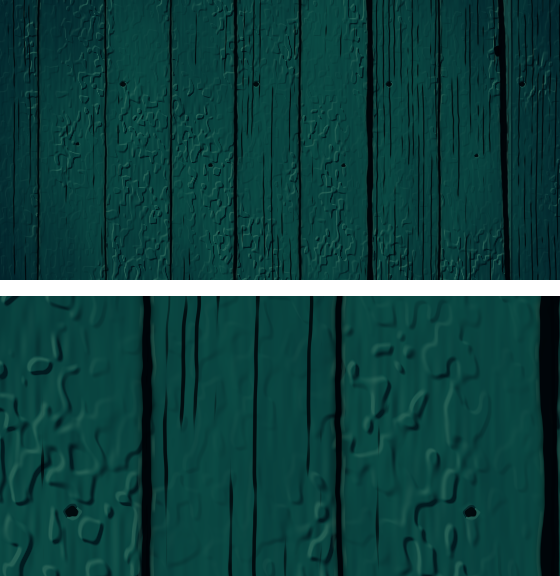
Top: the whole. Bottom: its middle third, enlarged.
This texture is drawn by a Shadertoy shader. Its source:

```glsl
// Weathered vertical planks in dark teal paint, with seams, cracks, flakes and nail holes.

const vec3 PAINT  = vec3(0.035, 0.268, 0.252);
const vec3 DEEP   = vec3(0.005, 0.140, 0.170);
const vec3 RIDGE  = vec3(0.170, 0.400, 0.350);
const vec3 SHADOW = vec3(0.000, 0.075, 0.100);
const vec3 GAP    = vec3(0.000, 0.012, 0.028);

// Lengths are in canvas heights.
const float PITCH = 0.2375;
const float FIRST_SEAM = 0.138;
const float SEAM_SHIFT[8] = float[8](0.0, 0.002, -0.004, -0.010, -0.017, -0.005, 0.005, 0.0);
const float SEAM_HALF[8] = float[8](0.0026, 0.0022, 0.0028, 0.0052, 0.0034, 0.0092, 0.0030, 0.0095);
const float CRACKING[9] = float[9](0.7, 0.1, 0.05, 0.15, 0.6, 0.1, 0.8, 0.6, 0.8);

float hash(vec2 p) {
    return fract(sin(dot(p, vec2(127.1, 311.7))) * 43758.5453);
}

float noise(vec2 p) {
    vec2 i = floor(p), f = fract(p);
    f = f * f * (3.0 - 2.0 * f);
    return mix(mix(hash(i), hash(i + vec2(1, 0)), f.x),
               mix(hash(i + vec2(0, 1)), hash(i + vec2(1, 1)), f.x), f.y);
}

// Coverage of a shape from its signed distance, softened by one pixel.
float cover(float dist, float px) {
    return smoothstep(0.7 * px, -0.7 * px, dist);
}

float seamX(float k, float y) {
    int i = int(clamp(k, 0.0, 7.0));
    float wobble = 0.005 * (noise(vec2(y * 7.0, k * 5.0)) - 0.5)
                 + 0.002 * (noise(vec2(y * 60.0, k * 9.0)) - 0.5);
    float lean = i == 7 ? 0.026 * (0.5 - y) : 0.0;
    return FIRST_SEAM + k * PITCH + SEAM_SHIFT[i] + wobble + lean;
}

// Height of the brushed and flaking paint.
float relief(vec2 p) {
    vec2 q = p + 0.014 * vec2(noise(p * 32.0), noise(p * 32.0 + 7.0));
    float flakes = smoothstep(0.48, 0.72, noise(q * vec2(80.0, 46.0)));
    return flakes + 0.5 * noise(p * vec2(120.0, 28.0));
}

// Broken vertical cracks, one candidate per narrow column.
float cracks(vec2 p, float amount, float px) {
    float bend = 0.012 * noise(vec2(p.x * 5.0, p.y * 4.0)) + 0.003 * noise(p * vec2(20.0, 35.0));
    float column = (p.x + bend) / 0.021;
    float cell = floor(column);
    float dist = abs(fract(column) - mix(0.25, 0.75, hash(vec2(cell, 3.0)))) * 0.021;
    float run = noise(vec2(cell * 7.3, p.y * 3.5)) + 0.35 * noise(vec2(cell * 3.1, p.y * 28.0));
    float open = smoothstep(1.05 - 0.6 * amount, 1.25 - 0.6 * amount, run);
    return open * cover(dist - 0.0021 * open, px);
}

// Round hole with a lit lower rim.
vec3 nailHole(vec3 col, vec2 q, float radius, float px) {
    float r = length(q) + 0.004 * (noise(q * 180.0 + 20.0) - 0.5);
    float rim = cover(abs(r - radius * 1.15) - 0.0015, px);
    col = mix(col, q.y < q.x ? RIDGE : SHADOW, 0.6 * rim);
    return mix(col, GAP, 0.9 * cover(r - radius, px));
}

void mainImage(out vec4 fragColor, in vec2 fragCoord) {
    float px = 1.0 / iResolution.y;
    vec2 uv = fragCoord / iResolution.xy;
    vec2 p = fragCoord * px;

    // Nearest seam and the plank beside it
    float k = round((p.x - FIRST_SEAM) / PITCH);
    float d = p.x - seamX(k, p.y);
    float plank = k + step(0.0, d);
    int seam = int(clamp(k, 0.0, 7.0));
    float halfWidth = SEAM_HALF[seam] * mix(0.75, 1.25, noise(vec2(p.y * 14.0, k)));

    // Paint tone: darker rim of the canvas, blotches and fine grain
    float tone = 1.0 - 0.75 * smoothstep(0.24, 0.62, length((uv - 0.5) * vec2(1.0, 0.65)));
    tone += 0.4 * (noise(p * vec2(10.0, 2.5) + plank * 5.7) - 0.5);
    tone += 0.25 * (noise(p * vec2(170.0, 20.0)) - 0.5);
    vec3 col = mix(DEEP, PAINT, clamp(tone, 0.0, 1.15));

    // Embossed relief, strongest in worn patches and beside the seams
    float wear = noise(p * vec2(8.0, 4.5) + plank * 3.1) + 0.3 * exp(-abs(d) / 0.02);
    wear = mix(0.13, 0.85, smoothstep(0.45, 0.85, wear));
    float light = wear * (relief(p + vec2(0.0025, -0.002)) - relief(p - vec2(0.0015, -0.002)));
    col = mix(col, RIDGE, clamp(light * 1.1, 0.0, 0.8));
    col = mix(col, SHADOW, clamp(-light * 1.3, 0.0, 0.85));

    // Cracks in the wood
    float cracking = CRACKING[int(clamp(plank, 0.0, 8.0))];
    col = mix(col, GAP, 0.85 * cracks(p, cracking, px));

    // One nail hole per plank: even planks share a row, odd ones vary
    bool even = mod(plank, 2.0) < 0.5;
    vec2 nail = even ? vec2(0.064, 0.70) : vec2(0.140, mix(0.36, 0.52, hash(vec2(plank, 4.0))));
    nail.x += FIRST_SEAM + (plank - 1.0) * PITCH;
    float radius = even ? 0.0095 : mix(0.004, 0.008, hash(vec2(plank, 8.0)));
    col = nailHole(col, p - nail, radius, px);

    // Raised, broken lips on both sides of each seam
    float lip = cover(abs(abs(d) - halfWidth - 0.003) - 0.0018, px);
    float broken = smoothstep(0.3, 0.7, noise(vec2(p.y * 45.0, k + step(0.0, d) * 20.0)));
    col = mix(col, RIDGE, lip * broken * (d > 0.0 ? 0.6 : 0.35));

    // Loose strip and torn knot by the last seam
    float groove = cover(abs(p.x - 1.828) - 0.0018, px);
    float strip = step(0.0, d) * cover(p.x - 1.826, px) * float(seam == 7);
    col = mix(col, RIDGE, 0.3 * strip);
    col = mix(col, SHADOW, 0.85 * groove);
    float knot = length((p - vec2(1.778, 0.815)) * vec2(1.0, 0.6)) - 0.016;
    col = mix(col, GAP, cover(knot + 0.008 * noise(p * 70.0), px));

    // Soft shade around the open gap
    col *= 1.0 - 0.4 * exp(-max(abs(d) - halfWidth, 0.0) / 0.004);
    col = mix(col, GAP, 0.95 * cover(abs(d) - halfWidth, px));
    fragColor = vec4(col, 1.0);
}
```
